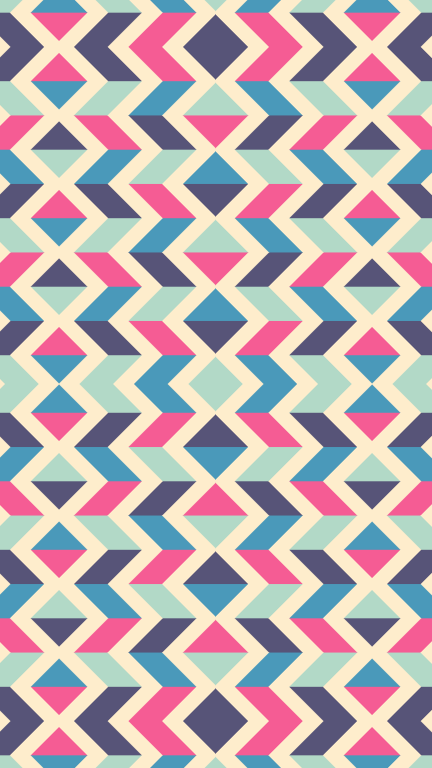
Write a Shadertoy shader that draws this pattern.

```glsl
const vec3 CREAM = vec3(0.995, 0.93, 0.80);
const vec3 PLUM  = vec3(0.34, 0.33, 0.47);
const vec3 MINT  = vec3(0.70, 0.85, 0.78);
const vec3 PINK  = vec3(0.96, 0.36, 0.58);
const vec3 BLUE  = vec3(0.29, 0.60, 0.73);

// Lengths are measured in row heights
const float ROWS_PER_CANVAS = 22.42;
const float HALF_COLUMN = 4.569;
const float HALF_BLOCK  = 9.84;
const float STRIPE_PITCH = 1.591;
const float STRIPE_HALF_WIDTH = 0.491;
const float STRIPE_CENTRE = 0.461;

// Distance to the nearest multiple of twice the half period
float mirrorRepeat(float x, float halfPeriod) {
    return abs(mod(x + halfPeriod, 2.0 * halfPeriod) - halfPeriod);
}

// Antialiased coverage from a signed distance, negative inside
float coverage(float dist, float pixel) {
    return clamp(0.5 - dist / pixel, 0.0, 1.0);
}

// Four colours cycle down the rows
vec3 rowColour(float row) {
    float k = mod(row, 4.0);
    return k < 0.5 ? PLUM : k < 1.5 ? MINT : k < 2.5 ? PINK : BLUE;
}

// Blend the two rows that meet at the nearest boundary
vec3 bandedColour(float height, float shift, float pixel) {
    float edge = floor(height + 0.5);
    vec3 before = rowColour(max(edge - 1.0, 0.0) + shift);
    vec3 after  = rowColour(edge + shift);
    return mix(before, after, coverage(edge - height, pixel));
}

void mainImage(out vec4 fragColor, in vec2 fragCoord) {
    float pixel = ROWS_PER_CANVAS / iResolution.y;
    vec2 p = (fragCoord - vec2(0.499, 0.5) * iResolution.xy) * pixel;

    // Mirror the plane into one half column and one half block
    float across = mirrorRepeat(p.x, HALF_COLUMN);
    float height = HALF_BLOCK - mirrorRepeat(p.y, HALF_BLOCK);

    // Zigzag stripes; the mirrored ends close into diamonds
    float zigzag = across + mirrorRepeat(height, 1.0);
    float stripe = floor((zigzag - STRIPE_CENTRE) / STRIPE_PITCH + 0.5);
    float offset = zigzag - STRIPE_CENTRE - stripe * STRIPE_PITCH;
    float dist = (abs(offset) - STRIPE_HALF_WIDTH) * inversesqrt(2.0);

    // Neighbouring stripes are two colours apart
    vec3 ink = bandedColour(height, 2.0 * stripe, pixel);
    fragColor = vec4(mix(CREAM, ink, coverage(dist, pixel)), 1.0);
}
```
